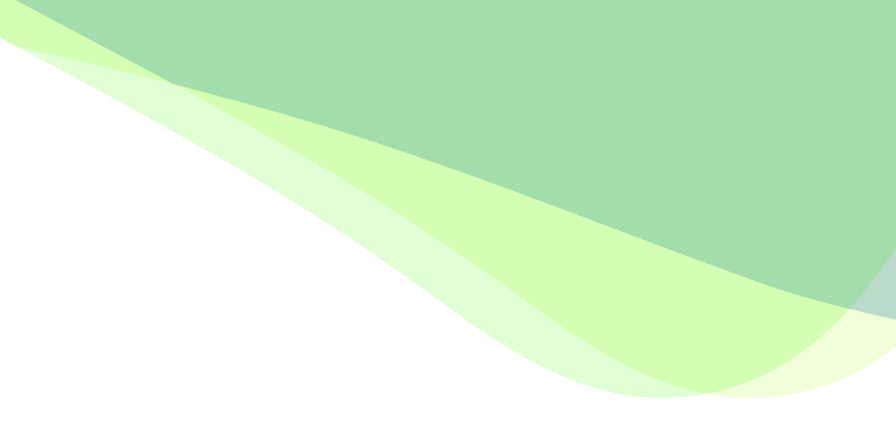
Give the GLSL for this background, as a WebGL 1 fragment shader.

```glsl
precision highp float;

uniform vec2 u_resolution;

// Cubic span between two knots, each holding x, depth and slope
float span(float x, vec3 a, vec3 b) {
  float width = b.x - a.x;
  float t = (x - a.x) / width;
  float s = 1.0 - t;
  float ease = t * t * (3.0 - 2.0 * t);
  return mix(a.y, b.y, ease) + width * t * s * (a.z * s - b.z * t);
}

// Long slope that dips into a rounded trough and rises again
float troughCurve(float x) {
  vec3 shoulder = vec3(0.521, 0.370, 0.58);
  vec3 bend = vec3(1.003, 0.6875, 0.74);
  vec3 trough = vec3(1.471, 0.888, 0.0);
  if (x < shoulder.x) return span(x, vec3(-0.193, -0.018, 0.53), shoulder);
  if (x < bend.x) return span(x, shoulder, bend);
  if (x < trough.x) return span(x, bend, trough);
  return span(x, trough, vec3(2.0, 0.555, -1.5));
}

// Gentle diagonal that flattens at the right
float diagonalCurve(float x) {
  vec3 upper = vec3(0.651, 0.260, 0.29);
  vec3 lower = vec3(1.693, 0.630, 0.36);
  if (x < upper.x) return span(x, vec3(0.0, 0.096, 0.22), upper);
  if (x < lower.x) return span(x, upper, lower);
  return span(x, lower, vec3(2.0, 0.7135, 0.22));
}

// Smooth mask of everything above a curve
float above(float curve, float depth) {
  float softness = 0.8 / u_resolution.y;
  return smoothstep(-softness, softness, curve - depth);
}

void main() {
  vec2 p = gl_FragCoord.xy / u_resolution * vec2(2.0, 1.0);
  float depth = 1.0 - p.y;

  // Two copies of one wave, and the diagonal sheet over them
  float backWave = above(troughCurve(p.x), depth);
  float frontWave = above(troughCurve(p.x - 0.193), depth);
  float sheet = above(diagonalCurve(p.x), depth);

  vec3 mint = vec3(0.88, 1.0, 0.83);
  vec3 cream = vec3(0.94, 1.0, 0.85);
  vec3 lime = vec3(0.83, 1.0, 0.70);
  vec3 green = vec3(0.64, 0.865, 0.675);
  vec3 greyGreen = vec3(0.73, 0.86, 0.79);

  // Overlaps take their own tints
  vec3 color = mix(vec3(1.0), mix(mint, lime, sheet), backWave);
  color = mix(color, mix(cream, lime, backWave), frontWave);
  color = mix(color, mix(greyGreen, green, backWave), sheet * frontWave);

  gl_FragColor = vec4(color, 1.0);
}
```
